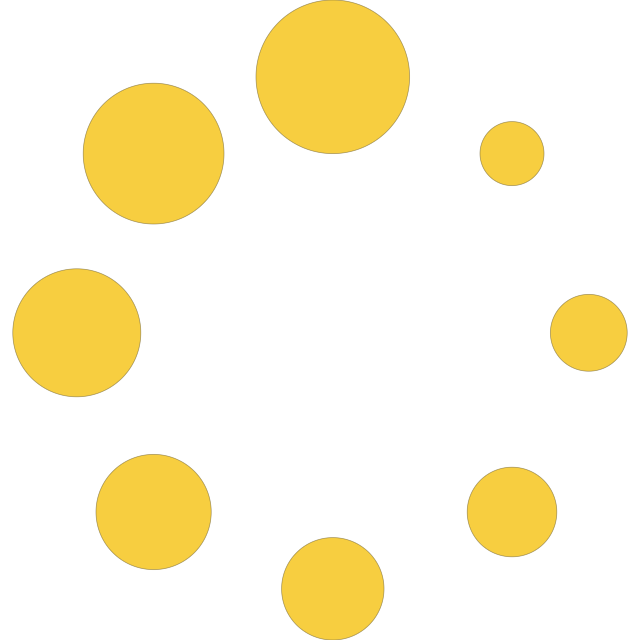
Write a Shadertoy shader that draws this background.

```glsl
const vec3 WHITE = vec3(1.0);
const vec3 YELLOW = vec3(0.969, 0.808, 0.251);
const vec3 RIM = vec3(0.42, 0.36, 0.16);

void mainImage(out vec4 fragColor, in vec2 fragCoord) {
    // The canvas is 50 units high
    float pixel = 50.0 / iResolution.y;
    vec2 p = fragCoord * pixel;

    // Signed distance to a ring of discs, growing clockwise from upper right
    float dist = 1e3;
    for (int i = 0; i < 8; i++) {
        float angle = radians(45.0 - 45.0 * float(i));
        vec2 center = vec2(26.0, 24.0) + round(20.0 * vec2(cos(angle), sin(angle)));
        float radius = 2.5 + 0.5 * float(i);
        dist = min(dist, length(p - center) - radius);
    }

    // Smooth fill with a hairline rim
    float fill = clamp(0.5 - dist / pixel, 0.0, 1.0);
    float rim = 0.45 * (1.0 - smoothstep(0.0, 0.03 + 0.6 * pixel, abs(dist)));
    vec3 color = mix(WHITE, YELLOW, fill);
    color = mix(color, RIM, rim);
    fragColor = vec4(color, 1.0);
}
```
